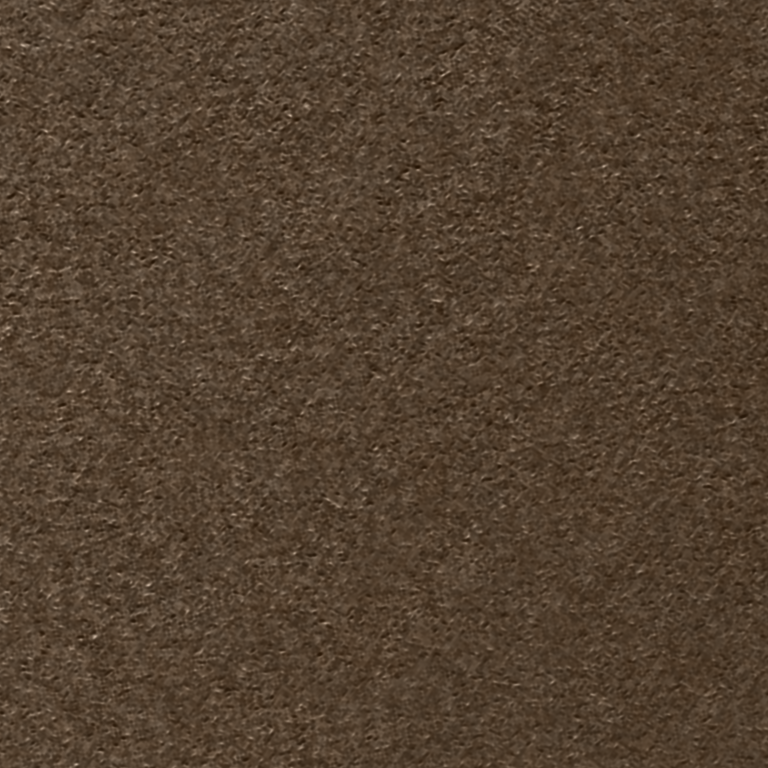
Reproduce this texture procedurally as a Shadertoy shader.

```glsl
const vec3 PILE_COLOR = vec3(0.329, 0.259, 0.192);   // average brown
const vec3 TONE_RANGE = vec3(0.216, 0.209, 0.202);   // dark pit to bright tip
const vec3 HUE_DRIFT = vec3(0.012, -0.001, -0.011);  // warm to olive fibres
const float TUFT_FREQ = 125.0;                       // tufts per canvas
const vec2 TUFT_SIZE = vec2(0.50, 0.27);             // length, width in cells
const float TUFT_ANGLE = 0.20;
const float ANGLE_SPREAD = 1.5;
const vec2 SHADOW_STEP = vec2(0.10, -0.36);          // shade below each tuft
const float SHADOW_DEPTH = 0.55;
const float FIBRE_FREQ = 255.0;
const float CLUMP_FREQ = 62.0;
const float PATCH_FREQ = 26.0;
const float TUFT_WEIGHT = 0.92;
const float FIBRE_WEIGHT = 0.78;
const float CLUMP_WEIGHT = 0.26;
const float PATCHINESS = 0.50;                       // local change of contrast
const float GLINT = 0.30;                            // extra lift of bright tips
const float MEAN_SQUARE = 0.07;                      // keeps the glint balanced
const vec2 LIGHT_FALLOFF = vec2(-0.036, 0.010);
const float CONTRAST_FALLOFF = 0.25;

float hash(vec2 p) {
    return fract(sin(dot(p, vec2(127.1, 311.7))) * 43758.5453);
}

// Smooth value noise, centred on zero
float noise(vec2 p) {
    vec2 cell = floor(p);
    vec2 f = fract(p);
    f = f * f * (3.0 - 2.0 * f);
    float low = mix(hash(cell), hash(cell + vec2(1.0, 0.0)), f.x);
    float high = mix(hash(cell + vec2(0.0, 1.0)), hash(cell + vec2(1.0, 1.0)), f.x);
    return mix(low, high, f.y) - 0.5;
}

mat2 rotation(float angle) {
    float c = cos(angle), s = sin(angle);
    return mat2(c, -s, s, c);
}

float softDash(vec2 p, mat2 turn) {
    vec2 q = turn * p / TUFT_SIZE;
    return exp(-dot(q, q));
}

// Scattered short tufts, few of them strong, each with a shaded side
float tufts(vec2 p) {
    vec2 base = floor(p);
    float sum = 0.0;
    for (int y = -1; y <= 1; y++) {
        for (int x = -1; x <= 1; x++) {
            vec2 cell = base + vec2(x, y);
            vec2 center = cell + vec2(hash(cell + 3.7), hash(cell + 41.3));
            float angle = TUFT_ANGLE + ANGLE_SPREAD * (hash(cell + 17.9) - 0.5);
            float height = 2.0 * hash(cell + 89.1) - 1.0;
            height *= 0.4 + 0.6 * height * height;
            mat2 turn = rotation(angle);
            vec2 d = p - center;
            sum += height * (softDash(d, turn) - SHADOW_DEPTH * softDash(d - SHADOW_STEP, turn));
        }
    }
    return sum;
}

float pileTone(vec2 uv) {
    float fibre = noise(rotation(-0.6) * uv * FIBRE_FREQ + 31.7);
    float clump = noise(rotation(0.9) * uv * CLUMP_FREQ + 73.1);
    float strength = 1.0 + PATCHINESS * noise(rotation(0.5) * uv * PATCH_FREQ + 8.3);
    float grain = TUFT_WEIGHT * tufts(uv * TUFT_FREQ) + FIBRE_WEIGHT * fibre;
    float tone = strength * grain + CLUMP_WEIGHT * clump;
    return tone + GLINT * (tone * tone - MEAN_SQUARE);
}

void mainImage(out vec4 fragColor, in vec2 fragCoord) {
    vec2 uv = fragCoord / iResolution.y;
    vec2 centred = fragCoord / iResolution.xy - 0.5;

    // Grain is crisper toward the lit upper left
    float contrast = 1.0 + CONTRAST_FALLOFF * (centred.y - centred.x);
    vec3 color = PILE_COLOR + TONE_RANGE * contrast * pileTone(uv);

    // Broad light falloff and faint colour drift
    color += dot(centred, LIGHT_FALLOFF);
    color += HUE_DRIFT * (noise(uv * 85.0 + 19.4) + 0.5 * noise(uv * 14.0 + 5.2));

    fragColor = vec4(clamp(color, 0.0, 1.0), 1.0);
}
```
